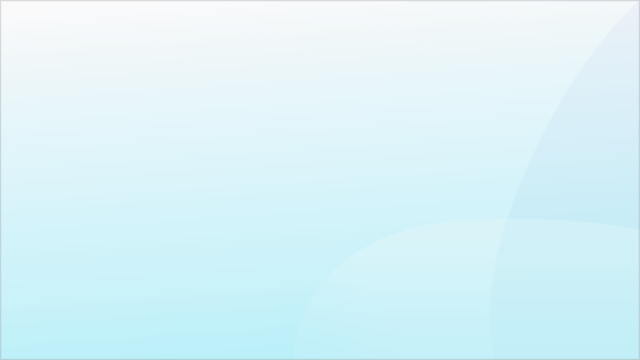
This background is drawn by a WebGL 2 fragment shader. Its source:

```glsl
#version 300 es
precision highp float;

uniform vec2 u_resolution;
out vec4 outColor;

// Soft coverage of a shape from its signed distance, one pixel wide
float coverage(float dist, float pixel) {
    return clamp(0.5 - dist / pixel, 0.0, 1.0);
}

// Tilted wash from near white down to pale cyan
vec3 skyWash(vec2 uv) {
    float t = uv.y - 0.12 * uv.x;
    vec3 c = mix(vec3(0.725, 0.94, 0.977), vec3(0.812, 0.95, 0.978), smoothstep(-0.12, 0.3, t));
    c = mix(c, vec3(0.893, 0.963, 0.982), clamp((t - 0.28) / 0.35, 0.0, 1.0));
    c = mix(c, vec3(0.935, 0.967, 0.974), clamp((t - 0.63) / 0.17, 0.0, 1.0));
    return mix(c, vec3(0.984, 0.982, 0.986), clamp((t - 0.8) / 0.18, 0.0, 1.0));
}

// Approximate distance to the sheet: a hyperbolic edge that flares at the top
float sheetDistance(vec2 p) {
    float dy = p.y - 0.132;
    float bend = sqrt(dy * dy + 0.12);
    float flare = max(dy, 0.0) / 0.863;
    float edge = 1.361 + 0.55 * (bend - 0.3464) + 0.088 * pow(flare, 5.0);
    float slope = 0.55 * dy / bend + 0.51 * pow(flare, 4.0);
    return (edge - p.x) / sqrt(1.0 + slope * slope);
}

// Approximate distance to the lopsided rounded hill
float hillDistance(vec2 p) {
    vec2 q = p - vec2(1.389, -0.042);
    vec2 radii = vec2(q.x < 0.0 ? 0.575 : 0.875, 0.435);
    vec2 n = max(abs(q) / radii, 1e-4);
    float level = pow(n.x, 2.3) + pow(n.y, 2.3) - 1.0;
    vec2 gradient = 2.3 * pow(n, vec2(1.3)) / radii;
    return level / max(length(gradient), 0.1);
}

void main() {
    vec2 uv = gl_FragCoord.xy / u_resolution;
    vec2 p = gl_FragCoord.xy / u_resolution.y;
    float pixel = 1.0 / u_resolution.y;

    vec3 color = skyWash(uv);

    // Blue-grey sheet, a little darker than the wash
    float sheet = coverage(sheetDistance(p), pixel * 1.5);
    vec3 tint = mix(vec3(0.025, 0.02, 0.014), vec3(0.03, 0.025, 0.006), uv.y);
    color -= tint * sheet;

    // Translucent hill, brightest along its crest
    float hill = coverage(hillDistance(p), pixel * 1.5);
    vec3 hillColor = mix(vec3(0.77, 0.942, 0.975), vec3(0.853, 0.958, 0.977),
                         smoothstep(-0.05, 0.4, p.y));
    hillColor -= vec3(0.04, 0.022, 0.01) * sheet * (0.3 + 1.2 * p.y);
    float body = mix(0.45, 0.95, smoothstep(0.82, 1.15, p.x + 0.4 * p.y));
    color = mix(color, hillColor, hill * body);

    // Thin translucent grey frame
    vec2 inset = min(p, u_resolution / u_resolution.y - p);
    float frame = coverage(min(inset.x, inset.y) - 0.0035, pixel);
    color = mix(color, vec3(0.6), 0.33 * frame);

    outColor = vec4(color, 1.0);
}
```
